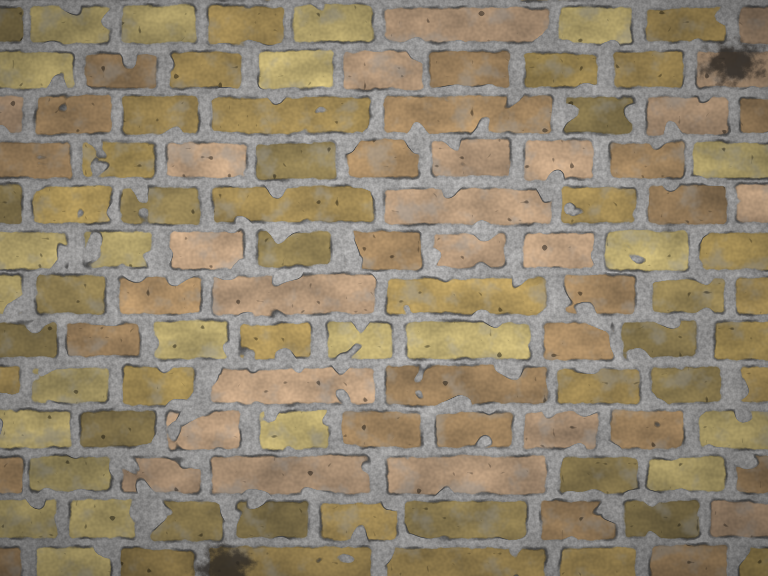
Give the GLSL for this texture, as a Shadertoy shader.

```glsl
const float ROWS = 12.8;     // courses over the canvas height
const float HEADER = 1.956;  // short brick pitch, in course heights
const vec3 MORTAR = vec3(0.60, 0.595, 0.59);
const vec3 SOOT = vec3(0.20, 0.18, 0.16);
const vec3 CLAY[6] = vec3[6](
    vec3(0.62, 0.52, 0.30), vec3(0.70, 0.63, 0.40), vec3(0.70, 0.58, 0.46),
    vec3(0.53, 0.46, 0.28), vec3(0.61, 0.49, 0.34), vec3(0.65, 0.55, 0.31));

vec2 hash2(vec2 p) {
    vec2 k = vec2(dot(p, vec2(127.1, 311.7)), dot(p, vec2(269.5, 183.3)));
    return fract(sin(k) * 43758.55);
}

vec2 gradientAt(vec2 cell) {
    float angle = 6.2832 * hash2(cell).x;
    return vec2(cos(angle), sin(angle));
}

float gradientNoise(vec2 p) {
    vec2 i = floor(p), f = fract(p);
    vec2 u = f * f * f * (f * (f * 6.0 - 15.0) + 10.0);
    vec2 e = vec2(1.0, 0.0);
    float low = mix(dot(gradientAt(i), f), dot(gradientAt(i + e), f - e), u.x);
    float high = mix(dot(gradientAt(i + e.yx), f - e.yx),
                     dot(gradientAt(i + e.xx), f - e.xx), u.x);
    return mix(low, high, u.y);
}

float fbm(vec2 p) {
    float sum = 0.0, gain = 1.0;
    for (int i = 0; i < 4; i++) {
        sum += gain * gradientNoise(p);
        p = mat2(1.6, 1.2, -1.2, 1.6) * p + 7.3;
        gain *= 0.5;
    }
    return sum;
}

float roundedBox(vec2 p, vec2 halfSize, float radius) {
    vec2 q = abs(p) - halfSize + radius;
    return length(max(q, 0.0)) + min(max(q.x, q.y), 0.0) - radius;
}

// Left and right limits of the brick that holds x
vec2 brickSpan(float row, float x) {
    // Courses with one medium brick between runs of headers
    if (mod(row, 4.0) == 3.0 && row > 4.0) {
        vec2 medium = vec2(8.94, 11.85);
        if (x > medium.x && x < medium.y) return medium;
        float base = x < medium.x ? medium.x : medium.y;
        float cell = floor((x - base) / 1.89);
        return base + 1.89 * vec2(cell, cell + 1.0);
    }
    // Even courses join header pairs into stretchers
    bool even = mod(row, 2.0) == 0.0;
    float offset = even ? 0.6 : 1.667;
    float cell = floor((x - offset) / HEADER), count = 1.0;
    float firstLong = row < 1.0 ? 4.0 : 2.0;
    if (even && cell >= firstLong && cell < 6.0) {
        cell = 2.0 * floor(cell / 2.0);
        count = 2.0;
    }
    return offset + HEADER * vec2(cell, cell + count);
}

vec3 mortarColor(vec2 p) {
    float grain = gradientNoise(p * 11.0) + 0.6 * gradientNoise(p * 23.0);
    return MORTAR * (1.0 + 0.13 * fbm(p * 1.7) + 0.17 * grain);
}

vec3 brickColor(vec2 p, vec2 seed) {
    vec2 pick = hash2(seed + 4.7);
    vec3 clay = CLAY[int(pick.x * 5.99)] * mix(0.90, 1.08, pick.y);
    float stain = fbm(p * vec2(0.9, 1.5) + seed);
    float grain = gradientNoise(p * 13.0 + seed);
    clay *= 1.0 + 0.26 * stain + 0.10 * grain;
    // Mortar film and small pits
    float film = smoothstep(0.0, 0.65, fbm(p * 1.6 - seed));
    clay = mix(clay, MORTAR * 0.97, 0.12 + 0.38 * film);
    float pit = smoothstep(0.43, 0.58, gradientNoise(p * 5.0 + seed));
    return clay * (1.0 - 0.4 * pit);
}

float sootSpot(vec2 p, vec2 center, float radius) {
    float d = length((p - center) * vec2(0.75, 1.0)) + 0.3 * fbm(p * 3.5);
    return 0.8 * (1.0 - smoothstep(0.35 * radius, radius, d));
}

void mainImage(out vec4 fragColor, in vec2 fragCoord) {
    vec2 uv = fragCoord / iResolution.xy;
    vec2 p = vec2(fragCoord.x, iResolution.y - fragCoord.y) * ROWS / iResolution.y;
    float pixel = ROWS / iResolution.y;
    // Uneven courses
    vec2 wall = p - vec2(0.0, 0.055);
    wall += 0.07 * vec2(gradientNoise(p * 0.8), gradientNoise(p * 0.6 + 31.0));
    float row = floor(wall.y);
    vec2 span = brickSpan(row, wall.x);
    vec2 seed = vec2(floor(span.x * 3.0), row * 5.0);
    // Each side has its own joint width
    vec2 insetX = mix(vec2(0.06), vec2(0.23), hash2(seed));
    vec2 insetY = mix(vec2(0.06), vec2(0.14), hash2(seed + 9.1));
    vec2 low = vec2(span.x + insetX.x, row + insetY.x);
    vec2 high = vec2(span.y - insetX.y, row + 1.0 - insetY.y);
    float d = roundedBox(wall - 0.5 * (low + high), 0.5 * (high - low), 0.09);
    // Ragged outline and broken edges
    d += 0.05 * fbm(p * 2.8 + seed);
    d += 0.34 * smoothstep(0.18, 0.52, gradientNoise(p * 1.4 + seed * 1.3));
    float face = 1.0 - smoothstep(-pixel, pixel, d);
    vec3 color = mix(mortarColor(p), brickColor(p, seed), face);
    // Broken shadow line around the bricks
    float crack = smoothstep(-0.1, 0.3, gradientNoise(p * 1.9 + 50.0));
    float rim = 1.0 - smoothstep(0.0, 0.035 + pixel, abs(d - 0.015));
    color *= 1.0 - rim * (0.08 + 0.38 * crack);
    // Soot and uneven light
    float soot = max(sootSpot(p, vec2(16.3, 1.4), 0.6), sootSpot(p, vec2(5.0, 12.6), 0.6));
    color = mix(color, SOOT, soot);
    vec2 fromCenter = uv - vec2(0.5, 0.54);
    color *= 1.09 - 0.78 * dot(fromCenter, fromCenter);
    fragColor = vec4(clamp(color, 0.0, 1.0), 1.0);
}
```
